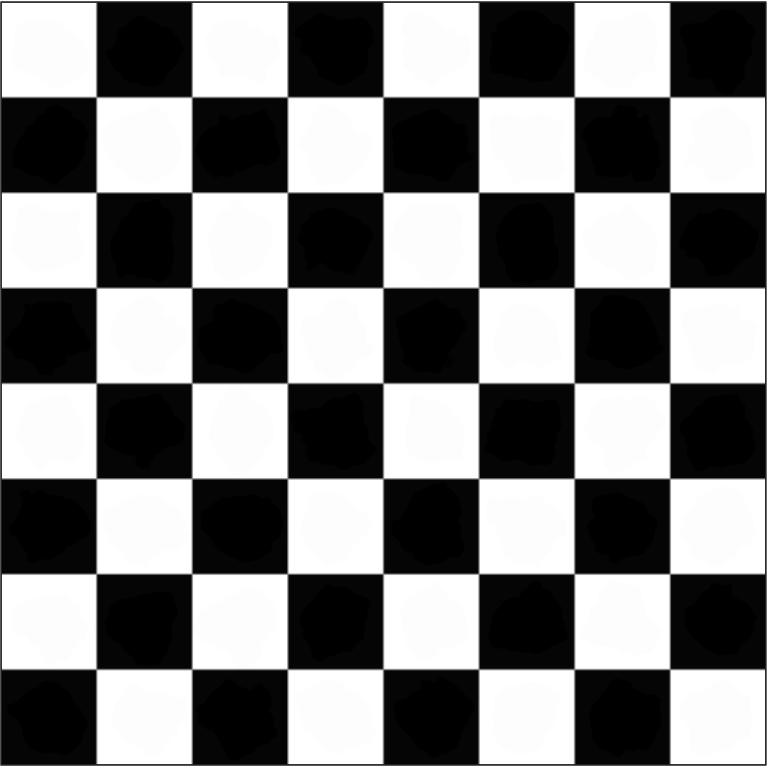
Reproduce this pattern procedurally as a three.js fragment shader.

```glsl
// An 8 by 8 checkerboard with a thin dark frame on a white ground.
// Cell signs across and up are multiplied to give the checks; each cell has a
// faint blob of slightly different tone, its outline bent by gradient noise.

#define CELLS 8.0
#define BOARD_MIN vec2(0.0014, 0.0040)
#define BOARD_MAX vec2(0.9972, 0.9973)
#define EDGE_SOFT 0.0017
#define FRAME_HALF 0.0009
#define FRAME_TONE 0.13
#define BLOB_RADIUS 0.37
#define BLOB_WOBBLE 0.20
#define BLACK_CORE 0.0
#define BLACK_RIM 0.02
#define WHITE_CORE 0.992
#define WHITE_RIM 1.0

varying vec2 vUv;

vec2 hashGradient(vec2 cell) {
  float n = fract(sin(dot(cell, vec2(127.1, 311.7))) * 43758.5);
  float angle = 6.28318 * n;
  return vec2(cos(angle), sin(angle));
}

float gradientNoise(vec2 p) {
  vec2 i = floor(p);
  vec2 f = fract(p);
  vec2 u = f * f * f * (f * (f * 6.0 - 15.0) + 10.0);
  vec2 e = vec2(0.0, 1.0);
  float low = mix(dot(hashGradient(i), f),
                  dot(hashGradient(i + e.yx), f - e.yx), u.x);
  float high = mix(dot(hashGradient(i + e.xy), f - e.xy),
                   dot(hashGradient(i + e.yy), f - e.yy), u.x);
  return mix(low, high, u.y);
}

// Signed distance to the outline of the board, negative inside
float boardDistance(vec2 uv) {
  vec2 d = abs(uv - 0.5 * (BOARD_MIN + BOARD_MAX)) - 0.5 * (BOARD_MAX - BOARD_MIN);
  return length(max(d, 0.0)) + min(max(d.x, d.y), 0.0);
}

// Share of black: signs alternate at the inner grid lines only
float checkerDark(vec2 grid, vec2 cellSize) {
  vec2 line = clamp(floor(grid + 0.5), 1.0, CELLS - 1.0);
  vec2 side = clamp((grid - line) * cellSize / EDGE_SOFT, -1.0, 1.0);
  vec2 cellSign = side * (1.0 - 2.0 * mod(line, 2.0));
  return 0.5 + 0.5 * cellSign.x * cellSign.y;
}

// Uneven round patch inside each cell
float blobMask(vec2 grid) {
  vec2 cell = floor(grid);
  vec2 local = fract(grid) - 0.5;
  vec2 shift = cell * vec2(17.3, 23.7);
  float wobble = gradientNoise(local * 2.6 + shift)
               + 0.3 * gradientNoise(local * 8.0 + shift);
  float radius = length(local) + BLOB_WOBBLE * wobble;
  return 1.0 - smoothstep(BLOB_RADIUS - 0.012, BLOB_RADIUS + 0.012, radius);
}

void main() {
  vec2 cellSize = (BOARD_MAX - BOARD_MIN) / CELLS;
  vec2 grid = (vUv - BOARD_MIN) / cellSize;

  // Checks with their faint inner tones
  float blob = blobMask(grid);
  float black = mix(BLACK_RIM, BLACK_CORE, blob);
  float white = mix(WHITE_RIM, WHITE_CORE, blob);
  float tone = mix(white, black, checkerDark(grid, cellSize));

  // White margin and frame
  float edge = boardDistance(vUv);
  tone = mix(tone, 1.0, smoothstep(-0.0005, 0.0005, edge));
  float frame = 1.0 - smoothstep(FRAME_HALF - 0.0006, FRAME_HALF + 0.0008, abs(edge));
  tone = mix(tone, FRAME_TONE, frame);

  gl_FragColor = vec4(vec3(tone), 1.0);
}
```
